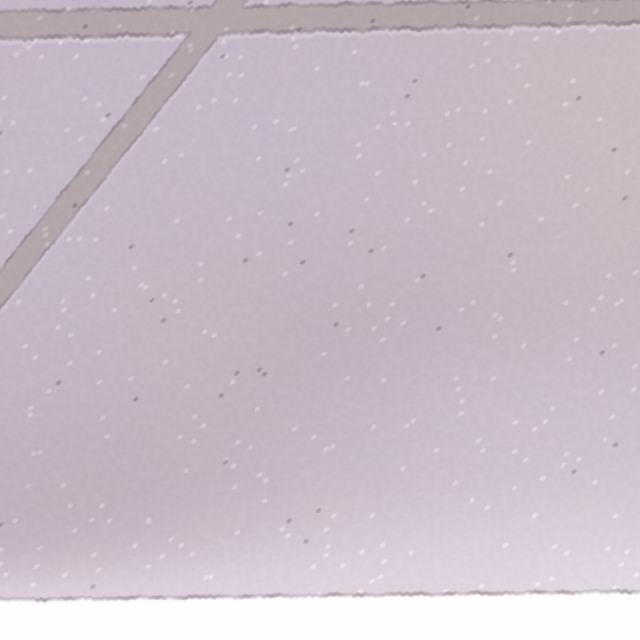
Give the GLSL for this texture, as a WebGL 2 fragment shader.

```glsl
#version 300 es
precision highp float;
uniform vec2 u_resolution;
out vec4 fragColor;

const vec3 PAPER = vec3(0.770, 0.712, 0.758);
const vec3 WARM = vec3(0.800, 0.738, 0.762);
const vec3 LILAC = vec3(0.778, 0.730, 0.792);
const vec3 GLOW = vec3(0.890, 0.855, 0.900);
const vec3 GROOVE = vec3(0.705, 0.652, 0.665);
const vec3 INK = vec3(0.575, 0.515, 0.545);
const vec3 WHITE = vec3(1.0, 0.992, 1.0);

vec2 hash2(vec2 p) {
  vec3 q = fract(p.xyx * vec3(0.1031, 0.1030, 0.0973));
  q += dot(q, q.yzx + 33.33);
  return fract((q.xx + q.yz) * q.zy);
}

// Distance to the nearest scattered point, and that point's random value
vec2 cellular(vec2 p) {
  vec2 cell = floor(p), nearest = vec2(8.0, 0.0);
  for (int j = -1; j <= 1; j++) {
    for (int i = -1; i <= 1; i++) {
      vec2 id = cell + vec2(i, j);
      float d = length(id + hash2(id) - p);
      if (d < nearest.x) nearest = vec2(d, hash2(id + 71.3).x);
    }
  }
  return nearest;
}

// Layered sines: slow undulation plus fine fraying
float fray(float t, float seed) {
  return 0.40 * sin(t * 61.0 + seed) + 0.35 * sin(t * 143.0 + seed * 2.3)
       + 0.35 * sin(t * 317.0 + 2.0 * sin(t * 89.0 + seed))
       + 0.25 * sin(t * 571.0 + seed * 3.7);
}

float blob(vec2 p, vec2 center, vec2 radius) {
  vec2 q = (p - center) / radius;
  return exp(-dot(q, q));
}

float stroke(float d, float halfWidth, float soft) {
  return 1.0 - smoothstep(halfWidth - soft, halfWidth + soft, abs(d));
}

// Uneven pressure along a drawn edge
float pressure(float t, float seed) {
  return 0.72 + 0.28 * sin(t * 97.0 + seed + 1.8 * sin(t * 41.0 + seed));
}

// Sparse elongated flecks, kept only where the cell value passes a threshold
float flecks(vec2 p, float scale, float size, float keep) {
  vec2 q = mat2(0.8, -0.6, 0.6, 0.8) * p * scale;
  vec2 c = cellular(q * vec2(0.65, 1.0));
  return step(keep, c.y) * (1.0 - smoothstep(size * 0.3, size, c.x));
}

vec3 paperColor(vec2 p, float aboveBase) {
  vec3 c = PAPER;
  c = mix(c, LILAC, 0.8 * blob(p, vec2(0.45, 0.83), vec2(0.40, 0.22)));
  c = mix(c, LILAC, 0.7 * blob(p, vec2(0.08, 0.70), vec2(0.22, 0.35)));
  c = mix(c, WARM, 0.9 * blob(p, vec2(1.0, 0.82), vec2(0.32, 0.30)));
  c = mix(c, WARM, 0.4 * blob(p, vec2(0.30, 0.49), vec2(0.14, 0.12)));
  c -= 0.022 * blob(p, vec2(0.52, 0.43), vec2(0.30, 0.14));
  c -= 0.018 * blob(p, vec2(0.10, 0.25), vec2(0.30, 0.13));
  // Light rising from the base, reaching higher to the right
  float reach = mix(0.055, 0.21, smoothstep(0.0, 0.95, p.x));
  float light = exp(-pow(max(aboveBase, 0.0) / reach, 1.6));
  c = mix(c, GLOW, light * mix(0.72, 0.95, p.x));
  c = mix(c, LILAC + 0.05, 0.4 * blob(p, vec2(0.85, 0.35), vec2(0.4, 0.12)));
  return c;
}

void main() {
  vec2 p = gl_FragCoord.xy / u_resolution;
  float soft = max(0.0018, 0.8 / u_resolution.y);

  // Signed heights over the nearly level edges
  float base = p.y - 0.063 - 0.013 * p.x - 0.0017 * fray(p.x, 0.7);
  float lower = p.y - 0.940 - 0.025 * p.x - 0.0026 * fray(p.x, 2.1);
  float upper = p.y - 0.982 - 0.021 * p.x - 0.0023 * fray(p.x, 5.2);

  // Slanted groove: position along it and distance across it
  vec2 along = normalize(vec2(0.338, 0.421));
  vec2 rel = p - vec2(0.0, 0.548);
  float t = dot(rel, along);
  float across = dot(rel, vec2(along.y, -along.x)) + 0.0012 * fray(t, 3.4);
  float slantWidth = 0.0185;

  float slant = stroke(across, slantWidth, soft);
  float band = smoothstep(-soft, soft, lower) * smoothstep(soft, -soft, upper);
  vec3 color = paperColor(p, base);

  // Pale lips beside the grooves
  float lip = stroke(lower + 0.007, 0.003, 0.003);
  lip = max(lip, 0.7 * stroke(across - slantWidth - 0.005, 0.002, 0.003));
  color = mix(color, GLOW, 0.40 * lip * (1.0 - slant));
  color = mix(color, GROOVE, max(slant, band));

  // Dark frayed outlines, broken where the grooves meet
  float level = max(stroke(lower, 0.0032, 0.0024), stroke(upper, 0.0030, 0.0024));
  level *= pressure(p.x, 1.3) * (1.0 - slant);
  float sides = max(stroke(across + slantWidth, 0.0022, 0.0018),
                    0.85 * stroke(across - slantWidth, 0.0020, 0.0018));
  sides *= pressure(t, 4.0) * (1.0 - 0.9 * band);
  color = mix(color, INK, 0.82 * max(level, sides));

  // Mottled grain and flecks
  float grain = cellular(p * 85.0).x + 0.6 * cellular(p * 190.0 + 17.0).x - 0.8;
  color += 0.020 * grain;
  color += 0.008 * sin(p.x * 23.0 + 2.0 * sin(p.y * 17.0)) * sin(p.y * 29.0 + p.x * 9.0) * vec3(0.3, 0.1, -0.3);
  color += 0.07 * flecks(p, 62.0, 0.30, 0.86);
  color -= 0.13 * flecks(p + 3.7, 42.0, 0.19, 0.965);

  // White margin under the thin base line
  color = mix(WHITE, color, smoothstep(-soft, soft, base));
  color = mix(color, INK + 0.05, 0.75 * pressure(p.x, 2.6) * stroke(base, 0.0030, 0.0024));
  fragColor = vec4(clamp(color, 0.0, 1.0), 1.0);
}
```
